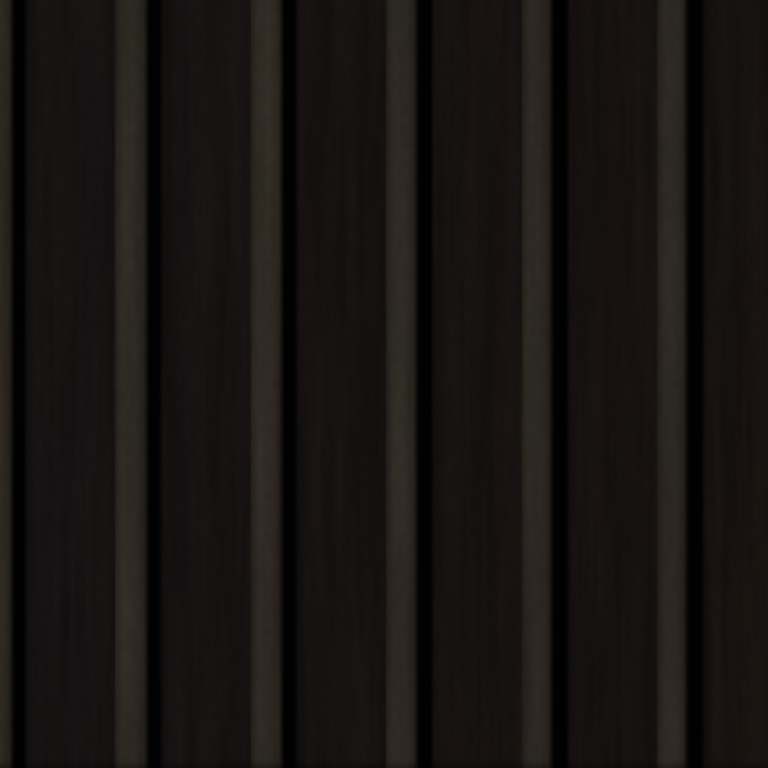
This texture is drawn by a three.js fragment shader. Its source:

```glsl
// Dark wooden slat panel: vertical faces, lit side bevels and black gaps with fine grain.
varying vec2 vUv;

float hash(vec2 p) {
  vec3 q = fract(vec3(p.xyx) * 0.1031);
  q += dot(q, q.yzx + 33.33);
  return fract((q.x + q.y) * q.z);
}

float noise(vec2 p) {
  vec2 i = floor(p), f = fract(p);
  f = f * f * (3.0 - 2.0 * f);
  return mix(mix(hash(i), hash(i + vec2(1.0, 0.0)), f.x),
             mix(hash(i + vec2(0.0, 1.0)), hash(i + vec2(1.0, 1.0)), f.x), f.y);
}

// Long vertical fibres in three widths, centred on zero
float woodGrain(vec2 p) {
  float sum = 0.0;
  float weight = 0.5;
  vec2 scale = vec2(75.0, 3.0);
  for (int i = 0; i < 3; i++) {
    sum += weight * (noise(p * scale + 17.0 * float(i)) - 0.5);
    scale *= vec2(1.9, 2.4);
    weight *= 0.65;
  }
  return sum;
}

void main() {
  // Slat number and position across it, starting at the bevel's left edge
  float across = (vUv.x - 0.1497) / 0.1765;
  float slat = floor(across);
  float x = fract(across);
  float bevelEnd = 0.24 - 0.005 * slat;

  vec2 grainPoint = vUv + vec2(slat * 3.7 + 9.0, slat * 1.3 + 5.0);
  grainPoint.x += 0.003 * noise(vUv * vec2(6.0, 4.0) + slat + 8.0);
  float grain = woodGrain(grainPoint);

  // Face: cool on the left of the panel, browner to the right
  vec3 face = mix(vec3(0.084, 0.072, 0.073), vec3(0.088, 0.070, 0.060), vUv.x);
  face *= 1.0 + 0.50 * grain;
  face *= 0.86 + 0.14 * smoothstep(0.33, 0.46, x);
  face += vec3(0.010, -0.001, -0.002) * (noise(grainPoint * vec2(55.0, 2.0)) - 0.5);

  // Bevel: brightest left of centre, fading into the gap, with drifting tint
  float lit = smoothstep(-0.02, 0.07, x) * (1.0 - smoothstep(0.12, bevelEnd + 0.02, x));
  vec3 bevel = mix(vec3(0.135, 0.117, 0.098), vec3(0.185, 0.164, 0.140), lit);
  bevel *= 1.0 + 0.22 * grain;
  bevel *= 0.94 + 0.12 * noise(vec2(slat * 5.3 + 11.0, vUv.y * 5.0));
  float tint = noise(vec2(slat * 7.1 + 31.0, vUv.y * 4.0)) - 0.5;
  bevel += tint * vec3(0.018, -0.004, 0.006);
  bevel *= 1.04 - 0.10 * vUv.x;

  // Soft joins: face to bevel, bevel to gap, gap to face
  vec3 gap = vec3(0.004, 0.003, 0.003);
  vec3 color = mix(bevel, gap, smoothstep(bevelEnd - 0.035, bevelEnd + 0.025, x));
  color = mix(color, face, smoothstep(0.315, 0.365, x));
  float join = smoothstep(0.985, 1.0, x) * 0.5 + (1.0 - smoothstep(0.0, 0.015, x)) * 0.5;
  color = mix(color, mix(face, bevel, 0.5), join);

  // Faint mottling and a slight darkening at the bottom edge
  color *= 0.96 + 0.08 * noise(vUv * vec2(150.0, 90.0));
  color *= 0.75 + 0.25 * smoothstep(0.0, 0.012, vUv.y);
  gl_FragColor = vec4(color, 1.0);
}
```
